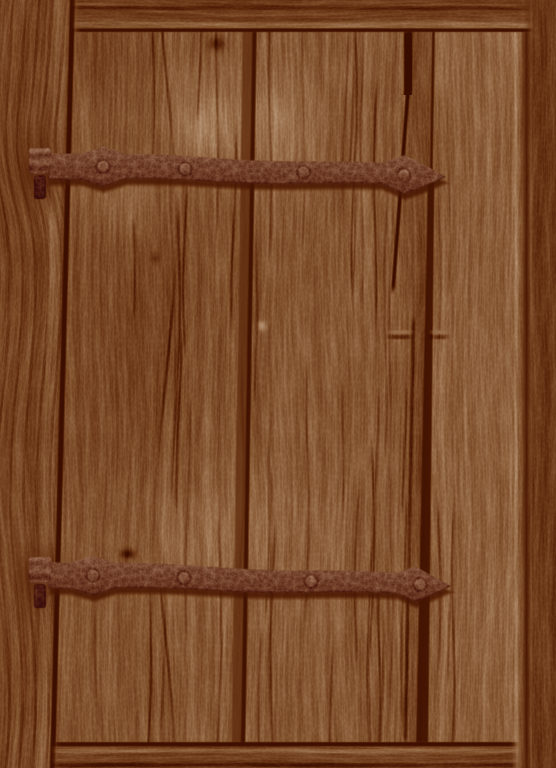
Write a Shadertoy shader that draws this texture.

```glsl
// Weathered plank door in a timber frame, with two rusty strap hinges.

float hash(vec2 p) { return fract(sin(dot(p, vec2(127.1, 311.7))) * 43758.5); }

// Cellular noise: distance to the nearest scattered point, centred on zero.
float cells(vec2 p) {
    vec2 cell = floor(p), f = fract(p);
    float d = 2.0;
    for (int k = 0; k < 9; k++) {
        vec2 o = vec2(k % 3 - 1, k / 3 - 1), id = cell + o;
        d = min(d, length(o + vec2(hash(id), hash(id + 37.3)) - f));
    }
    return d - 0.45;
}

float inside(float d) { return smoothstep(0.012, -0.012, d); }
float line(float d, float w) { return smoothstep(w + 0.018, w - 0.008, abs(d)); }
float span(float v, float a, float b) { return smoothstep(0.06, -0.06, max(a - v, v - b)); }
float glow(vec2 p, float x, float y, float w, float h) {
    p = (p - vec2(x, y)) / vec2(w, h);
    return exp(-dot(p, p));
}
float box(vec2 p, vec2 b) { return length(max(abs(p) - b, 0.0)) - 0.03; }

// Wood grain: x across the fibres, y along them.
float grain(vec2 p) {
    float x = p.x + 0.02 * sin(p.y * 1.7 + p.x * 3.0);
    float rings = sin(x * 75.0 + 4.0 * sin(x * 11.0) + sin(p.y));
    return 0.2 * cells(vec2(x * 36.0, p.y * 2.6)) + 0.2 * cells(vec2(x * 9.0, p.y * 0.5))
        + 0.12 * cells(p * vec2(45, 22)) + 0.035 * rings;
}

// Long drying cracks; the first ones crowd onto the fourth plank.
float cracks(vec2 p) {
    float dark = 0.0;
    for (float k = 0.0; k < 52.0; k++) {
        float h = hash(vec2(k, 1));
        float x = k < 16.0 ? mix(3.3, 3.98, h) : mix(0.8, 5.1, h);
        x += 0.018 * sin(p.y * 2.3 + k) - 0.01 * (p.y - 3.8);
        float away = abs(p.y - mix(0.4, 7.4, hash(vec2(k, 2))));
        float taper = 1.0 - away / mix(0.5, 1.7, hash(vec2(k, 3)));
        float depth = mix(0.15, 0.42, hash(vec2(k, 4)));
        dark = max(dark, depth * smoothstep(0.0, 0.3, taper) * line(p.x - x, 0.006));
    }
    return dark;
}

// Flat strap, y from its axis, with two swellings and a pointed end.
float strap(vec2 p, vec2 swell, float tip) {
    vec2 bulge = max(1.0 - abs(p.x - swell) / 0.23, 0.0);
    float h = 0.135 - 0.008 * p.x + dot(bulge, vec2(0.07, 0.09));
    h = min(h, 0.015 + 0.5 * (tip - p.x));
    return max(abs(p.y - 0.012 * sin(p.x * 3.0)) - h, 0.48 - p.x);
}

// Lays one hinge over the tone and returns its coverage.
float hinge(vec2 p, float y, vec2 swell, float tip, inout float tone) {
    vec2 q = p - vec2(0, y + 0.028 * (p.x - 0.5)), k = p - vec2(0.4, y);
    float knuckle = box(k + vec2(0, 0.04), vec2(0.08, 0.1));
    float pin = box(k - vec2(0, 0.22), vec2(0.03, 0.09));
    float d = min(strap(q, swell, tip), min(knuckle, pin));
    float shade = strap(q - vec2(0.01, 0.06), swell, tip);
    tone = mix(tone, 0.12, 0.8 * smoothstep(0.03, -0.03, shade));
    tone = mix(tone, 0.2, 0.6 * glow(k, -0.04, 0.03, 0.2, 0.3));
    float rust = 0.53 + 0.3 * cells(p * 17.0) + 0.2 * cells(p * 42.0) - 0.7 * q.y;
    rust -= 0.2 * line(d, 0.008) * step(0.0, q.y) + 0.2 * inside(pin);
    rust -= 0.15 * inside(knuckle) * sin(k.y * 50.0);
    // Rivets
    for (float i = 0.0; i < 4.0; i++) {
        vec2 c = q - vec2(mix(swell.x, swell.y, i / 3.0) - (i == 1.0 ? 0.18 : 0.0), 0);
        float r = length(c);
        rust += inside(r - 0.055) * (0.12 - 2.2 * c.y) - 0.22 * line(r - 0.065, 0.006);
    }
    tone = mix(tone, rust, inside(d));
    return inside(d);
}

void mainImage(out vec4 fragColor, in vec2 fragCoord) {
    // Canvas is 5.56 wide and 7.68 high, measured down from the top.
    vec2 uv = fragCoord / iResolution.xy;
    vec2 p = vec2(uv.x, 1.0 - uv.y) * vec2(5.56, 7.68);
    float x = p.x, y = p.y;

    // Planks with bleached and stained patches
    float seam1 = x - 1.67 - 0.09 * sin(y * 1.1 - 0.9);
    float seam2 = x - 2.55 + 0.016 * y;
    float gap = x - 4.34 + 0.016 * y;
    float tone = 0.67 + grain(p) - cracks(p) + 0.04 * step(0.0, seam1) + 0.05 * step(0.0, gap);
    tone += 0.25 * glow(p, 2.1, 1.25, 0.4, 0.4) + 0.2 * glow(p, 2.8, 1.2, 0.35, 0.5);
    tone += 0.17 * glow(p, 1.25, 2.0, 0.3, 0.35) + 0.15 * glow(p, 2.3, 5.3, 0.8, 0.6);
    tone -= 0.13 * glow(p, 1.5, 3.5, 1.1, 1.3) + 0.12 * glow(p, 1.1, 0.5, 0.5, 0.5);

    // Seams, shadowed edges and the open gap
    tone -= 0.4 * line(seam1, 0.008) * (0.55 + 0.45 * sin(y * 2.1 + 0.4));
    tone = mix(tone, 0.33, 0.75 * line(seam2 + 0.065, 0.045));
    tone = mix(tone, 0.02, 0.9 * line(seam2, 0.016));
    float slit = x - 4.08 + 0.075 * max(y - 0.9, 0.0);
    tone = mix(tone, 0.0, line(slit, y < 0.95 ? 0.035 : 0.012) * span(y, 0.3, 2.9));
    tone -= 0.16 * span(x, 4.08, x - gap);
    tone -= 0.4 * line(x - 4.2 + 0.02 * y, 0.012) * span(y, 3.2, 7.4);
    tone = mix(tone, 0.06, 0.9 * line(gap, y < 1.7 ? 0.008 : 0.018 + 0.005 * y));
    tone += 0.2 * line(x - 5.16, 0.012);

    // Knots, nails and the wire staple
    tone -= 0.5 * glow(p, 2.17, 0.44, 0.08, 0.07) + 0.3 * glow(p, 1.55, 2.58, 0.04, 0.06);
    tone -= 0.6 * glow(p, 1.28, 5.54, 0.07, 0.05);
    tone += 0.45 * glow(p, 2.62, 3.26, 0.04, 0.05);
    float wire = span(x, 3.9, 4.1) + span(x, 4.33, 4.47);
    tone = mix(tone - 0.4 * wire * line(y - 3.37, 0.015), 0.85, wire * line(y - 3.32, 0.012));

    // Right jamb behind a deep shadow
    tone = mix(tone, 0.45 + grain(p), inside(5.32 - x));
    tone = mix(tone, 0.06, span(x, 5.24, 5.29));

    // Left post, its grain bending round the hinge knot
    float edge = x - 0.71 + 0.026 * y;
    float bent = x + 0.06 * sin(y * 1.5 + 0.5) + 0.12 * glow(p, 0.4, 1.5, 0.5, 0.6);
    float post = 0.56 + grain(vec2(bent, y)) - 0.14 * smoothstep(0.55, 1.0, sin(bent * 48.0));
    tone = mix(tone, post + 0.14 * line(edge + 0.1, 0.05), inside(edge));
    tone = mix(tone, 0.03, line(edge - 0.015, 0.02));

    // Top and bottom rails
    float rail = 0.52 + grain(p.yx) + 0.2 * line(y - 0.25, 0.025) - 0.25 * line(y - 0.08, 0.015);
    rail += 0.25 * line(y - 7.51, 0.015) - 0.3 * line(y - 7.65, 0.015);
    rail = mix(rail, 0.06, line(y - 0.305, 0.014) + line(y - 7.44, 0.018));
    float ends = y < 4.0 ? span(x, 0.76, 5.29) : span(x, 0.55, 5.15);
    tone = mix(tone, rail, inside(min(y - 0.32, 7.42 - y)) * ends);

    float iron = hinge(p, 1.65, vec2(1.03, 4.04), 4.43, tone);
    iron += hinge(p, 5.74, vec2(0.93, 4.2), 4.48, tone);

    // Tone to warm brown, with a dusty tint on the iron
    vec3 ramp = pow(vec3(clamp(tone, 0.0, 1.15)), vec3(1, 1.25, 1.75));
    vec3 color = vec3(0.22, 0.05, 0) + vec3(0.44, 0.46, 0.38) * ramp;
    fragColor = vec4(color + iron * vec3(0, 0, 0.045), 1);
}
```
